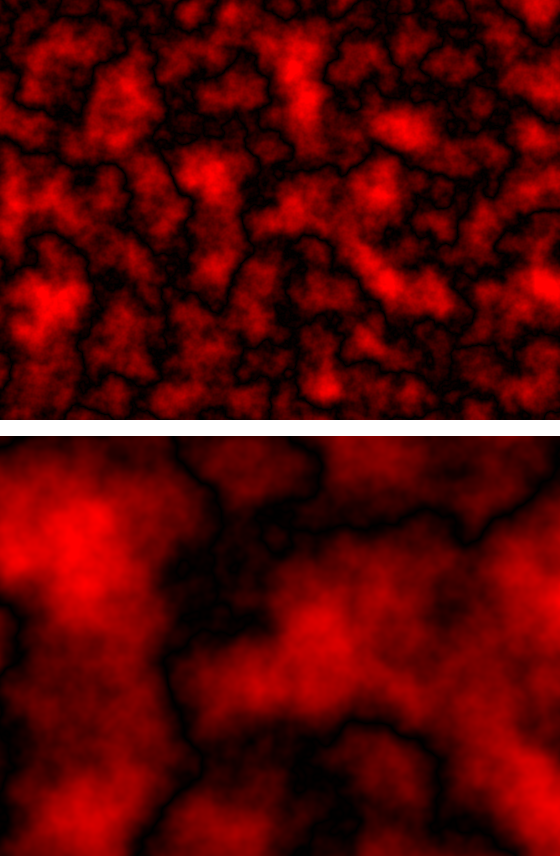
Top, the full canvas; bottom, a detail of the centre.
A Shadertoy shader for this texture:

```glsl
const float CELLS_PER_HEIGHT = 5.0;   // size of the largest clouds
const int   OCTAVES = 6;
const float GAIN = 0.5;               // strength of each finer layer
const float LACUNARITY = 2.0;
const float CONTRAST = 1.53;
const vec2  LAYER_SHIFT = vec2(17.37, 9.71);
const vec3  GLOW_RED = vec3(1.0, 0.0, 0.0);
const float TAU = 6.2831853;

// Integer hash of a lattice point, giving a unit gradient
vec2 latticeGradient(vec2 cell) {
    uvec2 q = uvec2(ivec2(cell) + 4096);
    uint h = q.x * 1597334673u ^ q.y * 3812015801u;
    h = (h ^ (h >> 15)) * 2246822519u;
    h = (h ^ (h >> 13)) * 3266489917u;
    h ^= h >> 16;
    float angle = TAU * float(h & 65535u) / 65536.0;
    return vec2(cos(angle), sin(angle));
}

float cornerValue(vec2 cell, vec2 local, vec2 corner) {
    return dot(latticeGradient(cell + corner), local - corner);
}

// Signed gradient noise
float gradientNoise(vec2 p) {
    vec2 cell = floor(p);
    vec2 f = p - cell;
    vec2 blend = f * f * f * (f * (f * 6.0 - 15.0) + 10.0);
    float bottom = mix(cornerValue(cell, f, vec2(0, 0)),
                       cornerValue(cell, f, vec2(1, 0)), blend.x);
    float top = mix(cornerValue(cell, f, vec2(0, 1)),
                    cornerValue(cell, f, vec2(1, 1)), blend.x);
    return mix(bottom, top, blend.y);
}

// Sum of ever finer noise layers
float layeredNoise(vec2 p) {
    float sum = 0.0;
    float amplitude = 1.0;
    for (int i = 0; i < OCTAVES; i++) {
        sum += amplitude * gradientNoise(p);
        p = p * LACUNARITY + LAYER_SHIFT;
        amplitude *= GAIN;
    }
    return sum;
}

void mainImage(out vec4 fragColor, in vec2 fragCoord) {
    vec2 p = fragCoord / iResolution.y * CELLS_PER_HEIGHT;

    // Folding at zero leaves dark veins between the glowing clouds
    float glow = abs(layeredNoise(p)) * CONTRAST;
    fragColor = vec4(GLOW_RED * min(glow, 1.0), 1.0);
}
```
